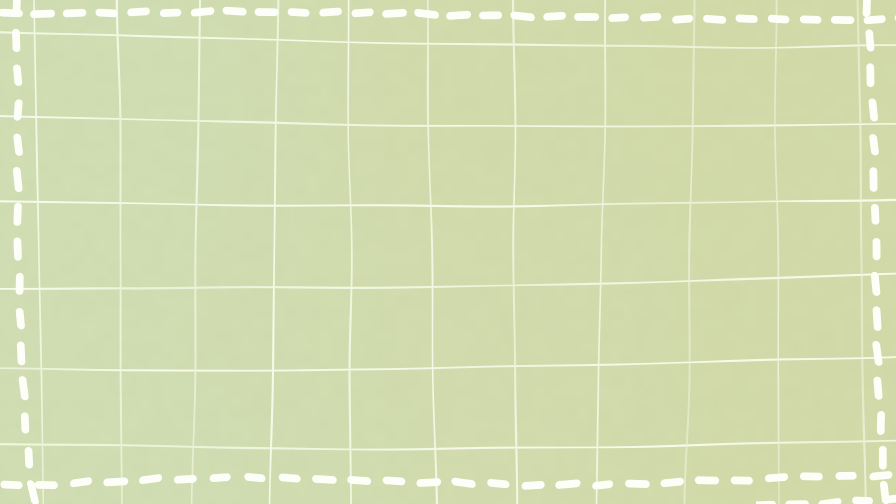
Give the GLSL for this pattern, as a Shadertoy shader.

```glsl
#define COLUMNS 11
#define ROWS 6
#define CELL vec2(0.163, 0.1602)
#define FIRST_LINE vec2(0.0787, 0.9225)
#define LINE_WIDTH 0.0042
#define DASH_RADIUS 0.0077
#define DASH_HALF 0.0150
#define PAPER_GREEN vec3(0.815, 0.862, 0.693)
#define PAPER_OLIVE vec3(0.820, 0.852, 0.660)
#define CHALK vec3(0.965, 0.98, 0.91)
#define WHITE vec3(0.995, 0.995, 0.975)
#define WIDTH 1.7778

const float PI = 3.14159265;

float hash(vec2 p) {
    return fract(sin(dot(p, vec2(127.1, 311.7))) * 43758.5453);
}

float noise(vec2 p) {
    vec2 i = floor(p), f = fract(p);
    f = f * f * (3.0 - 2.0 * f);
    return mix(mix(hash(i), hash(i + vec2(1, 0)), f.x),
               mix(hash(i + vec2(0, 1)), hash(i + vec2(1, 1)), f.x), f.y);
}

// Edge coverage, one pixel wide
float coverage(float dist) {
    return clamp(0.5 - dist * iResolution.y, 0.0, 1.0);
}

// Thin hand-drawn line whose pressure varies along its length
float chalkLine(float across, float along, float seed, float strength) {
    float pressure = noise(vec2(along * 6.0, seed));
    float halfWidth = 0.5 * LINE_WIDTH * mix(0.7, 1.1, pressure);
    float opacity = strength * mix(0.7, 1.1, noise(vec2(along * 3.0, seed + 40.0)));
    return coverage(abs(across) - halfWidth) * min(opacity, 1.0);
}

float columnX(float i, float y) {
    float bow = 0.0394 * pow(sin(PI * i / float(COLUMNS - 1)), 2.0);
    float lean = 0.009 * cos(2.0 * PI * i / 5.0) * (1.0 - 2.0 * y);
    float wobble = 0.008 * (noise(vec2(y * 4.0, i + 7.0)) - 0.5);
    return FIRST_LINE.x + CELL.x * i - bow + lean + wobble;
}

float rowY(float j, float x) {
    float u = x / WIDTH;
    float sag = 0.0116 * sin(PI * u);
    float lean = 0.0139 * cos(0.9 * j) * (2.0 * u - 1.0);
    float wobble = 0.006 * (noise(vec2(x * 4.0, j + 23.0)) - 0.5);
    return FIRST_LINE.y - CELL.y * j - sag - lean + wobble;
}

float grid(vec2 p) {
    float ink = 0.0;
    for (int i = 0; i < COLUMNS; i++) {
        float k = float(i);
        float fade = 1.0 - 0.35 * smoothstep(6.0, 9.0, k) - 0.2 * hash(vec2(k, 3.0));
        ink = max(ink, chalkLine(p.x - columnX(k, p.y), p.y, k, fade));
    }
    for (int j = 0; j < ROWS; j++) {
        float k = float(j);
        ink = max(ink, chalkLine(p.y - rowY(k, p.x), p.x, k + 20.0, 0.97));
    }
    return ink;
}

// Row of round-capped dashes, each slightly turned and displaced
float dashes(float along, float across, float period, float seed) {
    float t = along / period + 0.17;
    vec2 id = vec2(floor(t), seed);
    float a = (fract(t) - 0.5) * period;
    float slope = 0.22 * (hash(id) - 0.5);
    float shift = 0.004 * (hash(id + 9.0) - 0.5);
    float halfLength = DASH_HALF * mix(0.85, 1.15, hash(id + 17.0));
    vec2 q = vec2(max(abs(a) - halfLength, 0.0), across - shift - slope * a);
    return coverage(length(q) - DASH_RADIUS);
}

float border(vec2 p) {
    float top = 0.969 + 0.007 * cos(2.6 * (p.x - 0.4));
    float bottom = 0.042 + 0.008 * sin(5.0 * p.x - 0.9) + 0.003 * p.x;
    float left = 0.034 + 0.035 * pow(max(1.0 - p.y, 0.0), 4.0);
    float right = 1.738 - 0.018 * pow(p.y, 4.0) + 0.02 * pow(max(1.0 - p.y, 0.0), 5.0);
    float ink = dashes(p.x, p.y - top, 0.0635, 1.0);
    ink = max(ink, dashes(p.x, p.y - bottom, 0.069, 2.0));
    ink = max(ink, dashes(p.y, p.x - left, 0.069, 3.0));
    ink = max(ink, dashes(p.y, p.x - right, 0.069, 4.0));
    // Loose end of the stitching in the lower right corner
    float tail = -0.004 + 0.05 * (p.x - 1.5);
    return max(ink, dashes(p.x, p.y - tail, 0.065, 5.0) * step(1.5, p.x));
}

void mainImage(out vec4 fragColor, in vec2 fragCoord) {
    vec2 p = fragCoord / iResolution.y;

    // Softly mottled paper
    float tint = smoothstep(0.2, 1.6, p.x + 0.5 * (noise(p * 2.5) - 0.5));
    vec3 color = mix(PAPER_GREEN, PAPER_OLIVE, tint);
    color += 0.008 * (noise(p * 45.0) - 0.5);

    color = mix(color, CHALK, grid(p));
    color = mix(color, WHITE, border(p));
    fragColor = vec4(color, 1.0);
}
```
